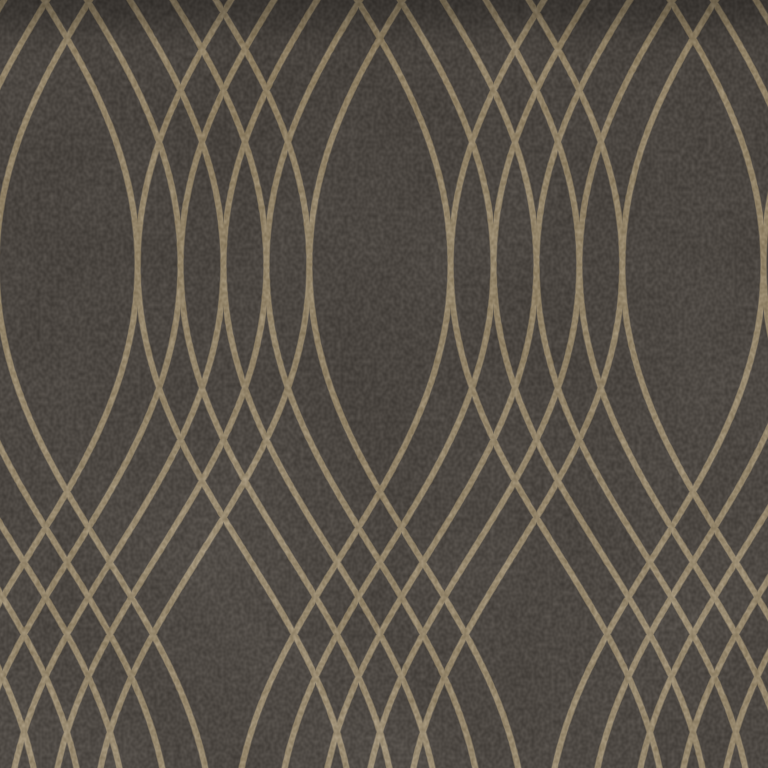
This pattern is drawn by a Shadertoy shader. Its source:

```glsl
// Interlaced bundles of gold wave lines forming pointed ovals on mottled charcoal cloth.

#define PERIOD 0.4075        // width of one repeat
#define HALF_HEIGHT 0.7526   // waist to opposite turn of a wave
#define WAIST vec2(0.2910, 0.6550)
#define SPACING 0.0559       // between strands of a bundle
#define SWING 0.1432         // wave amplitude
#define FLATTEN 0.0020       // third harmonic, straightens the waists
#define LINE_WIDTH 0.0080
#define GRAIN 0.17
#define CLOTH_DARK vec3(0.255, 0.236, 0.217)
#define CLOTH_LIGHT vec3(0.325, 0.305, 0.284)
#define GOLD_DARK vec3(0.535, 0.475, 0.365)
#define GOLD_LIGHT vec3(0.625, 0.570, 0.470)

const float PI = 3.14159;

vec2 hashGradient(vec2 cell) {
    vec3 p = fract(cell.xyx * vec3(0.1031, 0.1030, 0.0973));
    p += dot(p, p.yzx + 33.33);
    float angle = 2.0 * PI * fract((p.x + p.y) * p.z);
    return vec2(cos(angle), sin(angle));
}

float gradientNoise(vec2 p) {
    vec2 i = floor(p), f = fract(p);
    vec2 u = f * f * f * (f * (f * 6.0 - 15.0) + 10.0);
    float a = dot(hashGradient(i), f);
    float b = dot(hashGradient(i + vec2(1, 0)), f - vec2(1, 0));
    float c = dot(hashGradient(i + vec2(0, 1)), f - vec2(0, 1));
    float d = dot(hashGradient(i + vec2(1, 1)), f - vec2(1, 1));
    return mix(mix(a, b, u.x), mix(c, d, u.x), u.y);
}

// Distance to the nearest strand: five per bundle, each with its mirror image
float strandDistance(vec2 p) {
    float t = PI * p.y / HALF_HEIGHT;
    float offset = SWING * (1.0 - cos(t)) - FLATTEN * (1.0 - cos(3.0 * t));
    float slope = PI / HALF_HEIGHT * (SWING * sin(t) - 3.0 * FLATTEN * sin(3.0 * t));
    float nearest = PERIOD;
    for (int k = -2; k <= 2; k++) {
        float x = p.x - float(k) * SPACING;
        vec2 gap = vec2(x - offset, x + offset);
        gap = abs(fract(gap / PERIOD + 0.5) - 0.5) * PERIOD;
        nearest = min(nearest, min(gap.x, gap.y));
    }
    return nearest / sqrt(1.0 + slope * slope);
}

void mainImage(out vec4 fragColor, in vec2 fragCoord) {
    vec2 uv = fragCoord / iResolution.y;
    float pixel = 1.0 / iResolution.y;

    // Fine weave grain and broad mottling
    float grain = gradientNoise(uv * vec2(230.0, 190.0))
                + 0.6 * gradientNoise(uv * vec2(110.0, 95.0) + 17.0);
    float mottle = gradientNoise(uv * 5.0 + 3.0) + 0.5 * gradientNoise(uv * 17.0);

    // Cloth, a little darker towards the top
    float light = 0.78 - 0.35 * uv.y + 0.35 * mottle + 0.55 * grain;
    vec3 cloth = mix(CLOTH_DARK, CLOTH_LIGHT, clamp(light, -0.3, 1.3));
    cloth *= 1.0 + GRAIN * 0.4 * grain;

    // Printed gold with slightly worn tone and edges
    float sheen = 0.72 - 0.45 * uv.y + 0.4 * mottle + 0.5 * grain;
    vec3 gold = mix(GOLD_DARK, GOLD_LIGHT, clamp(sheen, -0.2, 1.2));
    gold *= 1.0 + GRAIN * 0.4 * grain;

    float edge = strandDistance(uv - WAIST) - 0.5 * LINE_WIDTH + 0.0006 * grain;
    float blur = max(pixel, 0.0012);
    float ink = 1.0 - smoothstep(-blur, blur, edge);

    // Soft shade along the top edge
    float shade = 1.0 - 0.22 * smoothstep(0.93, 1.0, uv.y);
    fragColor = vec4(mix(cloth, gold, ink) * shade, 1.0);
}
```
